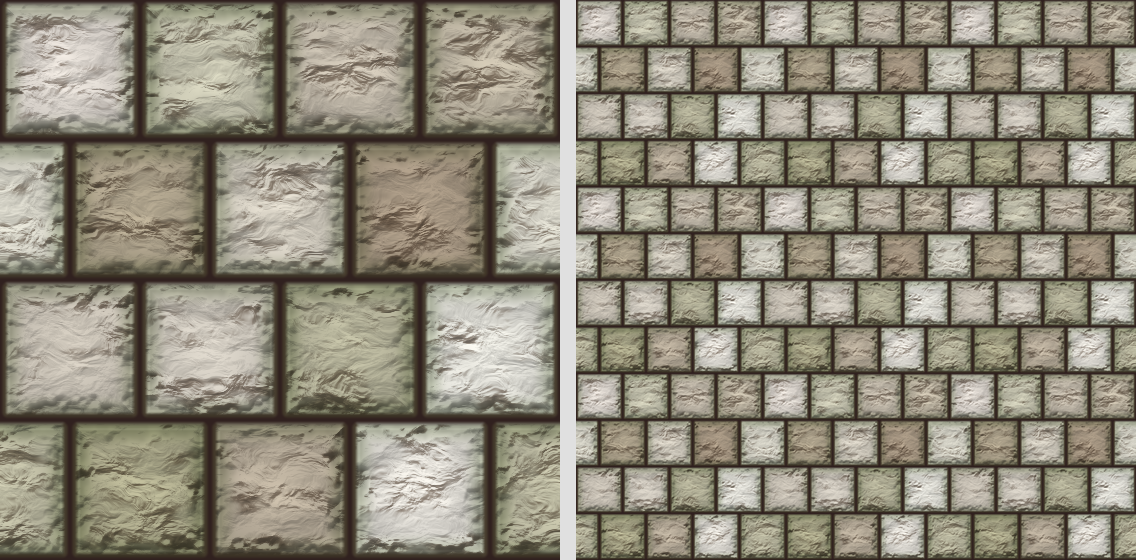
Left: one tile. Right: repeated 3 by 3.
Reproduce this texture procedurally as a WebGL 2 fragment shader.

```glsl
#version 300 es
precision highp float;

uniform vec2 u_resolution;
out vec4 outColor;

#define STONES 4.0
#define CORNER 0.05
#define RELIEF 0.038
#define CHIP_WIDTH 0.15
#define WARM vec3(0.60, 0.54, 0.47)
#define OLIVE vec3(0.60, 0.59, 0.48)
#define PALE vec3(0.87, 0.87, 0.87)
#define JOINT vec3(0.19, 0.13, 0.12)
#define RIM vec3(0.27, 0.235, 0.18)
#define CREASE vec3(0.77, 0.72, 0.68)
#define MOSS vec3(0.83, 0.86, 0.79)

float hash(vec2 p) {
  return fract(sin(dot(p, vec2(127.1, 311.7))) * 43758.545);
}

float noise(vec2 p) {
  vec2 i = floor(p), f = fract(p);
  f = f * f * f * (f * (f * 6.0 - 15.0) + 10.0);
  return mix(mix(hash(i), hash(i + vec2(1, 0)), f.x),
             mix(hash(i + vec2(0, 1)), hash(i + vec2(1, 1)), f.x), f.y);
}

float fbm(vec2 p, int octaves) {
  float sum = 0.0, amp = 0.5;
  for (int i = 0; i < octaves; i++) {
    sum += amp * noise(p);
    p = mat2(1.6, 1.2, -1.2, 1.6) * p + 7.3;
    amp *= 0.5;
  }
  return sum;
}

// Distance inward from the rounded outline of a stone centred on zero
float insetDistance(vec2 c) {
  vec2 q = abs(c) - (0.493 - CORNER);
  return CORNER - length(max(q, 0.0)) - min(max(q.x, q.y), 0.0);
}

// Lumpy rise from the chipped border to the flat face
float chipProfile(vec2 c, vec2 seed) {
  float lumps = noise(c * 12.0 + seed) * 0.7 + noise(c * 23.0 + seed) * 0.3;
  return smoothstep(0.0, CHIP_WIDTH, insetDistance(c) + (lumps - 0.55) * 0.17);
}

// Cleft rock: gently warped noise stretched sideways
float rockHeight(vec2 c, vec2 seed) {
  vec2 p = c * vec2(3.4, 5.0) + seed;
  vec2 warp = vec2(fbm(p + 3.7, 3), fbm(p + 11.9, 3));
  return fbm(p + 1.1 * warp, 6);
}

float surface(vec2 c, vec2 seed) {
  return rockHeight(c, seed) + 0.65 * chipProfile(c, seed);
}

void main() {
  vec2 p = gl_FragCoord.xy / u_resolution * STONES;

  // Running bond: every other course moves by half a stone
  float course = floor(p.y);
  p.x += 0.5 * (1.0 - mod(course, 2.0));
  vec2 id = mod(floor(p), STONES);
  vec2 c = fract(p) - 0.5;
  vec2 seed = 40.0 * vec2(hash(id + 2.3), hash(id + 8.1));
  float inset = insetDistance(c);

  // Slope lit from above
  float e = 0.008;
  float h = surface(c, seed);
  vec2 slope = vec2(surface(c + vec2(e, 0), seed) - h,
                    surface(c + vec2(0, e), seed) - h) / e;
  float light = clamp(-RELIEF * dot(slope, vec2(-0.35, 0.94)), -0.3, 0.13);

  // Each stone has its own hue and paleness
  vec3 stone = mix(WARM, OLIVE, smoothstep(0.2, 0.8, hash(id + 5.7)));
  stone = mix(stone, PALE, 0.9 * hash(id + 14.2));

  // Brown creases, mossy chipped border, brighter middle
  float patches = smoothstep(0.35, 0.62, fbm(c * vec2(3.0, 6.0) + seed + 20.0, 4));
  float chips = 1.0 - chipProfile(c, seed);
  vec3 face = stone * mix(vec3(1.0), CREASE, patches * smoothstep(0.04, -0.12, light));
  face *= mix(vec3(1.0), MOSS, smoothstep(0.2, 0.04, inset));
  face *= 1.0 - 0.16 * chips;
  face *= 1.0 + light * mix(0.6, 1.15, max(patches, chips));
  face *= 0.97 + 0.13 * smoothstep(0.5, 0.0, length(c));
  face += 0.05 * smoothstep(0.015, 0.0, abs(inset - 0.058));

  // Bevelled rim, lighter on its upper side
  float upper = smoothstep(0.0, 0.04, c.y - abs(c.x));
  vec3 rim = mix(RIM * (0.65 + 0.5 * stone), stone * 0.66, 0.65 * upper);
  rim *= 1.0 - 0.12 * smoothstep(0.0, 0.04, -c.y - abs(c.x));
  vec3 color = mix(JOINT, rim, smoothstep(-0.004, 0.026, inset));
  color = mix(color, face, smoothstep(0.023, 0.053, inset + 0.01 * upper));

  outColor = vec4(clamp(color, 0.0, 1.0), 1.0);
}
```
